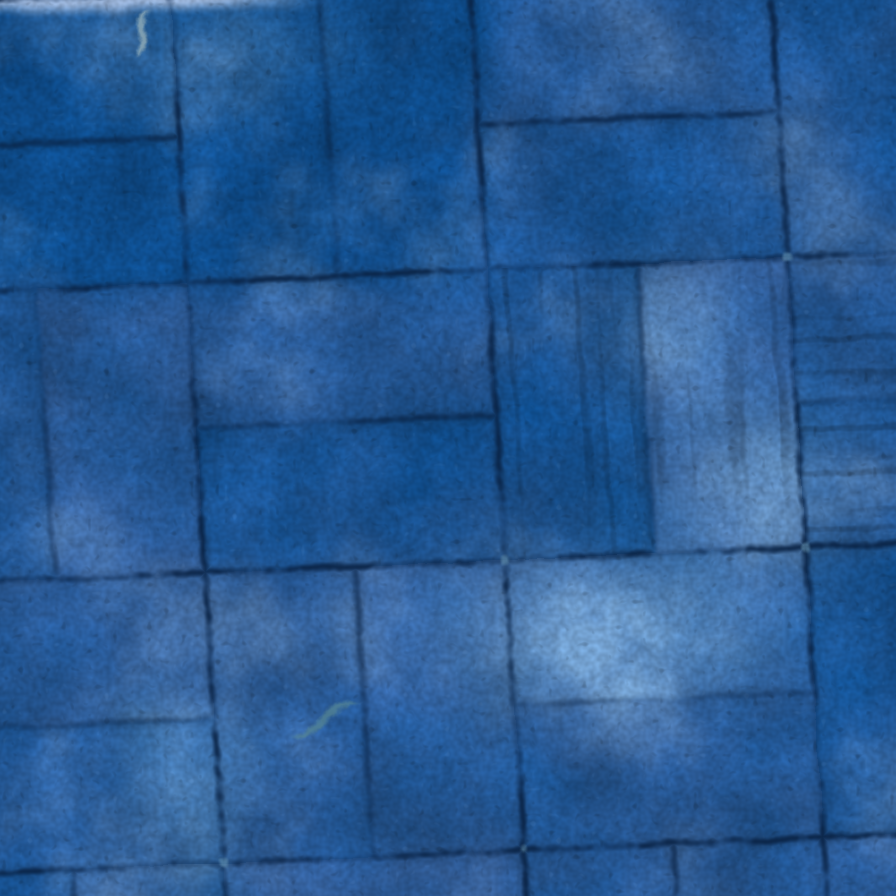
Give the GLSL for this texture, as a Shadertoy shader.

```glsl
float hash(vec2 p) {
    vec3 q = fract(p.xyx * vec3(0.1031, 0.103, 0.0973));
    q += dot(q, q.yzx + 33.33);
    return fract((q.x + q.y) * q.z);
}

vec2 gradient(vec2 cell) {
    float a = 6.2832 * hash(cell + 71.0);
    return vec2(cos(a), sin(a));
}

float gradientNoise(vec2 p) {
    vec2 i = floor(p), f = p - i;
    vec2 w = f * f * f * (f * (f * 6.0 - 15.0) + 10.0);
    vec2 e = vec2(1.0, 0.0);
    float low = mix(dot(gradient(i), f), dot(gradient(i + e), f - e), w.x);
    float high = mix(dot(gradient(i + e.yx), f - e.yx), dot(gradient(i + 1.0), f - 1.0), w.x);
    return mix(low, high, w.y);
}

float fbm(vec2 p) {
    float sum = 0.0, gain = 0.6;
    for (int i = 0; i < 4; i++) {
        sum += gain * gradientNoise(p);
        p = mat2(1.6, 1.2, -1.2, 1.6) * p + 5.3;
        gain *= 0.55;
    }
    return sum;
}

// Patches of sunlight strung along an arc, plus one near the top
float sunlight(vec2 p) {
    p += 0.05 * vec2(fbm(p * 7.0), fbm(p * 7.0 + 19.0));
    float light = 0.0;
    for (int k = 0; k < 4; k++) {
        float a = float(k) / 3.0;
        vec2 centre = vec2(0.75 + a * (0.78 - 1.32 * a), 0.63 - 0.51 * a);
        vec2 radius = vec2(0.07 + 0.55 * a * a * (1.0 - a), 0.085);
        vec2 q = (p - centre) / radius;
        light += (0.5 + 0.42 * a) * exp(-dot(q, q));
    }
    vec2 top = (p - vec2(0.26, 0.94)) / vec2(0.1, 0.065);
    return light + 0.55 * exp(-dot(top, top));
}

// Curled scrap of dry leaf
float twig(vec2 p, float angle, float halfLength) {
    p = mat2(cos(angle), -sin(angle), sin(angle), cos(angle)) * p;
    float along = p.x / halfLength;
    float d = abs(p.y - 0.006 * sin(along * 2.6) + 0.008 * fbm(p * 50.0));
    return smoothstep(0.008, 0.001, d + 0.004 * along * along) * smoothstep(1.1, 0.8, abs(along));
}

void mainImage(out vec4 fragColor, in vec2 fragCoord) {
    vec2 uv = fragCoord / iResolution.xy;
    float pixel = 1.0 / iResolution.y;

    // Slightly tilted basket weave, two bricks to a block
    vec2 wobble = 0.005 * vec2(fbm(uv * 18.0), fbm(uv * 18.0 + 40.0));
    vec2 grid = inverse(mat2(0.335, 0.0143, -0.02, 0.324)) * (uv + wobble - vec2(0.564, 0.375));
    vec2 block = floor(grid), f = grid - block;
    bool upright = mod(block.x + block.y, 2.0) < 0.5;
    vec2 local = upright ? f.yx : f;
    float side = smoothstep(0.49, 0.51, local.y);
    float id = mix(hash(block * 2.0 + vec2(50.0, 57.0)), hash(block * 2.0 + vec2(51.0, 57.0)), side);

    // Distance to the block outline and to the joint between its bricks
    vec2 border = min(f, 1.0 - f) * vec2(0.335, 0.324);
    float outline = min(border.x, border.y);
    float middle = abs(local.y - 0.5) * 0.33;

    // Brick tint: deep blue in the upper left, greyer elsewhere
    float cloud = fbm(uv * 5.0 + 3.0);
    float deep = smoothstep(0.57, 0.5, uv.x) * smoothstep(0.64, 0.72, uv.y);
    float tint = 0.6 + 0.35 * (id - 0.5) + 0.2 * (side - 0.5) + 0.9 * cloud - 0.6 * deep;
    vec3 color = mix(vec3(0.05, 0.28, 0.515), vec3(0.195, 0.355, 0.58), clamp(tint, 0.0, 1.0));
    color *= 1.03 + 0.36 * fbm(uv * 8.0 + 60.0);

    // Sunlight, broken at brick edges
    float light = sunlight(uv) * mix(0.5, 1.0, side) + 0.3 * smoothstep(0.0, 0.5, cloud);
    light *= 1.0 + 0.5 * fbm(uv * 24.0);
    color = mix(color, vec3(0.48, 0.66, 0.84), clamp(light, 0.0, 0.9));
    float rim = smoothstep(0.982, 1.0, uv.y + 0.015 * cloud) * smoothstep(0.38, 0.22, uv.x);
    color = mix(color, vec3(0.68, 0.76, 0.89), rim * 0.85);

    // Mottled grain with faint pits and flecks
    float grain = gradientNoise(uv * 85.0);
    color *= 1.0 + 0.12 * grain + 0.13 * gradientNoise(uv * 170.0);
    float speck = gradientNoise(uv * 105.0 + 30.0);
    color *= 1.0 - 0.17 * smoothstep(0.3, 0.65, speck);
    color += 0.04 * smoothstep(0.35, 0.65, -speck);

    // Faint grooves along the bricks of one row
    float groove = gradientNoise(vec2(local.x * 1.1, local.y * 26.0) + block * 9.0);
    float grooved = step(-0.5, block.x) * step(abs(block.y), 0.5);
    color *= 1.0 - 0.16 * grooved * smoothstep(0.1, 0.5, groove);

    // Soft dark joints, worn away in places
    float wear = smoothstep(-0.3, 0.3, fbm(uv * 9.0 + 80.0) + 0.35 * grain);
    float width = 0.0055 + 0.003 * grain + pixel;
    float seam = mix(0.35, 0.9, hash(block + 23.0));
    float core = max(smoothstep(width, 0.0, outline), smoothstep(width, 0.0, middle) * seam);
    color = mix(color, vec3(0.04, 0.15, 0.3), mix(0.25, 0.85, wear) * core);
    color *= 1.0 - 0.12 * wear * smoothstep(0.014, 0.0, min(outline, middle));

    // Pale grit at some block corners
    float grit = smoothstep(0.007, 0.001, length(border + 0.004 * grain));
    grit *= step(0.45, hash(floor(grid + 0.5) + 90.0));
    color = mix(color, vec3(0.43, 0.62, 0.73), 0.5 * grit);

    // Leaf scraps
    for (int i = 0; i < 2; i++) {
        float k = float(i);
        vec2 centre = mix(vec2(0.362, 0.197), vec2(0.159, 0.963), k);
        float scrap = twig(uv - centre, 0.4 + 0.75 * k, 0.042 - 0.015 * k);
        color = mix(color, mix(vec3(0.33, 0.52, 0.58), vec3(0.6, 0.7, 0.73), k), 0.75 * scrap);
    }
    fragColor = vec4(clamp(color, 0.0, 1.0), 1.0);
}
```
